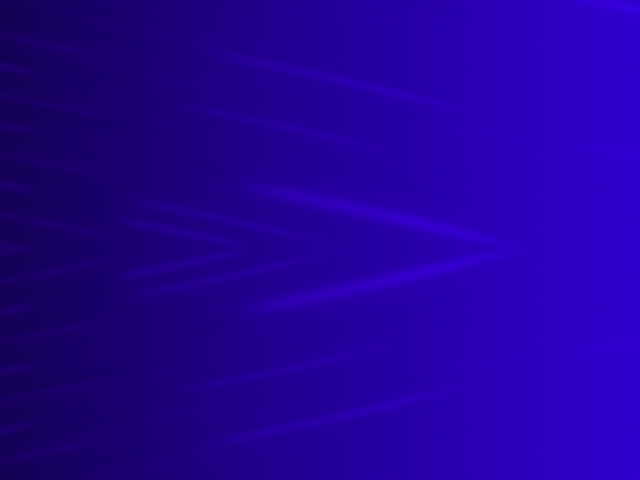
Reproduce this background procedurally as a Shadertoy shader.

```glsl
// Deep indigo backdrop brightening from left to right, crossed by soft light
// streaks that sweep rightward into a horizontal mirror axis. Each streak is a
// Gaussian band around a gentle curve; stretched gradient noise adds faint fibres.

const float AXIS_HEIGHT  = 0.4826;  // mirror line, in canvas heights
const float CANVAS_SHAPE = 1.3333;  // width of the design in canvas heights
const float STREAK_SLOPE = 0.18;    // fall towards the axis at the streak head
const float STREAK_BEND  = 0.36;    // extra steepening along the streak
const float BASE_WIDTH   = 0.0050;  // half width of the faintest streak
const float WIDTH_GAIN   = 0.060;   // brighter streaks are wider
const float HALO_WIDTH   = 2.6;     // halo size relative to the core
const float HALO_GAIN    = 0.16;
const float FIBRE_GAIN   = 0.020;
const int   EDGE_ROWS    = 8;       // short streaks entering at the left
const float EDGE_SPACING = 0.062;
const vec3  STREAK_TINT  = vec3(0.40, 0.0, 1.0);

// Main streaks: head x, head distance from axis, length, brightness
const int MAIN_COUNT = 8;
const vec4 MAIN_STREAKS[MAIN_COUNT] = vec4[MAIN_COUNT](
    vec4(0.45, 0.141, 0.72, 0.150),
    vec4(0.38, 0.417, 0.66, 0.082),
    vec4(0.33, 0.305, 0.53, 0.066),
    vec4(0.22, 0.109, 0.52, 0.074),
    vec4(0.21, 0.066, 0.36, 0.085),
    vec4(1.13, 0.535, 0.44, 0.075),
    vec4(1.17, 0.224, 0.30, 0.030),
    vec4(0.86, 0.268, 0.28, 0.020));

vec2 hashGradient(vec2 cell) {
    float h = fract(sin(dot(cell, vec2(127.1, 311.7))) * 43758.5);
    return vec2(cos(6.2832 * h), sin(6.2832 * h));
}

float gradientNoise(vec2 p) {
    vec2 i = floor(p), f = fract(p);
    vec2 u = f * f * f * (f * (f * 6.0 - 15.0) + 10.0);
    vec2 e = vec2(0.0, 1.0);
    float low  = mix(dot(hashGradient(i), f),
                     dot(hashGradient(i + e.yx), f - e.yx), u.x);
    float high = mix(dot(hashGradient(i + e.xy), f - e.xy),
                     dot(hashGradient(i + e.yy), f - e.yy), u.x);
    return mix(low, high, u.y);
}

// Distance fallen towards the axis after travelling run to the right
float fall(float run) {
    return STREAK_SLOPE * run * (1.0 + STREAK_BEND * run);
}

// s holds head x, head distance, length and brightness
float streak(vec2 q, vec4 s) {
    float run = q.x - s.x;
    float t = run / s.z;
    float width = (BASE_WIDTH + WIDTH_GAIN * s.w) * mix(1.35, 0.7, clamp(t, 0.0, 1.0));
    float across = (q.y - s.y + fall(run)) / width;
    float halo = across / HALO_WIDTH;
    float envelope = smoothstep(0.0, 0.24, t) * (1.0 - smoothstep(0.58, 1.0, t));
    float profile = exp(-across * across) + HALO_GAIN * exp(-halo * halo);
    return s.w * envelope * mix(0.7, 0.95, t) * profile;
}

// Horizontal ramp from dark indigo to saturated blue violet
vec3 backdrop(float x) {
    float blue = 0.325 + 0.592 * x - 0.115 * x * x;
    return vec3(0.229 * blue, 0.0, blue);
}

void mainImage(out vec4 fragColor, in vec2 fragCoord) {
    vec2 uv = fragCoord / iResolution.xy;
    vec2 q = vec2(uv.x * CANVAS_SHAPE, abs(uv.y - AXIS_HEIGHT));

    float light = 0.0;
    for (int i = 0; i < MAIN_COUNT; i++) {
        light += streak(q, MAIN_STREAKS[i]);
    }

    // Alternating short and long streaks crossing the left edge
    for (int i = 0; i < EDGE_ROWS; i++) {
        float isLong = float(i % 2);
        float head = 0.024 + EDGE_SPACING * float(i);
        light += streak(q, vec4(-0.08, head, mix(0.18, 0.36, isLong),
                                mix(0.085, 0.055, isLong)));
    }

    // Fibres run parallel to the streaks and fade to the right
    float lane = q.y + STREAK_SLOPE * 1.15 * q.x;
    float fibres = gradientNoise(vec2(q.x * 3.5, lane * 34.0));
    light += FIBRE_GAIN * fibres * (1.0 - 0.6 * uv.x);

    fragColor = vec4(clamp(backdrop(uv.x) + STREAK_TINT * light, 0.0, 1.0), 1.0);
}
```
